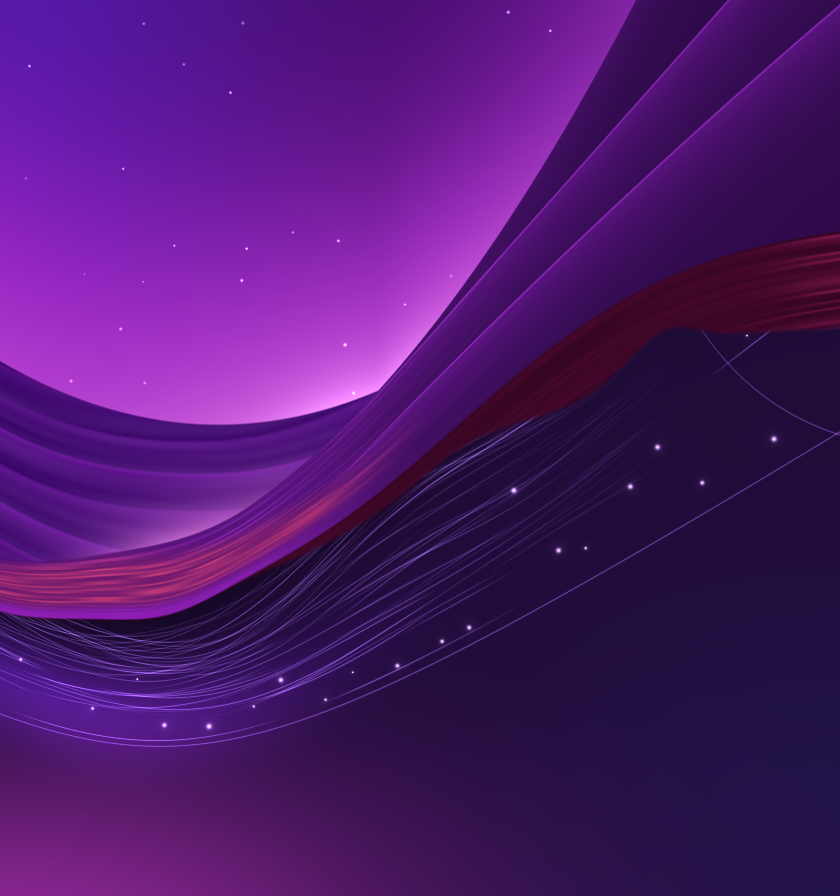
Reproduce this background procedurally as a WebGL 2 fragment shader.

```glsl
#version 300 es
precision highp float;
// A violet dusk sky over layered hills and a sweeping folded sheet of cloth,
// with a red fibre seam and a fan of fine threads in the dark below.
// Each edge is a height curve y(x); layers are painted from back to front.
uniform vec2 u_resolution;
out vec4 fragColor;

const vec3 NIGHT = vec3(.125, .045, .225), BLUE_NIGHT = vec3(.13, .075, .28);
const vec3 MAGENTA = vec3(.58, .16, .60), VIOLET = vec3(.31, .09, .64);
const vec3 PLUM = vec3(.27, .05, .43), ORCHID = vec3(.62, .13, .77);
const vec3 PINK = vec3(.90, .50, .91), THREAD = vec3(.62, .46, .86);
const vec3 CLOTH_DARK = vec3(.18, .04, .29), CLOTH_LIT = vec3(.41, .09, .57);
const vec3 MAROON = vec3(.24, .025, .15), FIBRE = vec3(.80, .24, .46);
const int THREADS = 56, SPARKS = 20;
const float STRATA = 25., STAR_CELLS = 17.;

float hash(vec2 p) { return fract(sin(dot(p, vec2(127.1, 311.7))) * 43758.5453); }
float noise(vec2 p) {
  vec2 i = floor(p), f = fract(p);
  f = f * f * (3. - 2. * f);
  return mix(mix(hash(i), hash(i + vec2(1, 0)), f.x),
             mix(hash(i + vec2(0, 1)), hash(i + vec2(1, 1)), f.x), f.y);
}
float fall(float a, float b, float x) { return 1. - smoothstep(a, b, x); }
float bell(float d, float width) { d /= width; return exp(-d * d); }
float cover(float d) { float px = 1.2 / u_resolution.y; return smoothstep(-px, px, d); }
float stroke(float d, float width) { return bell(d, max(width, .55 / u_resolution.y)); }

// Height curves of the main edges
float hillTop(float x) { return .526 + 1.05 * (x - .26) * (x - .26); }
float clothTop(float x) {
  float d = x - .4375;
  return .551 + d * (1.003 + 1.26 * d) + .022 * fall(.1, .3, x);
}
float clothBase(float x) {
  return .29 + .47 / (1. + exp(-7. * (x - .545))) + .018 * exp(-20. * x) - .015 * bell(x - .2, .08);
}
float seamBase(float x) {
  return clothBase(x) - .024 * smoothstep(.25, .5, x) - .06 * smoothstep(.52, .71, x)
       - .022 * smoothstep(.8, 1., x) + .026 * bell(x - .79, .05);
}
float foldTop(int i, float x) {
  float d = x - .458;
  return i == 0 ? clothTop(x) : i == 1 ? .568 + 1.055 * d : .518 + d * (.96 - .15 * d);
}
float threadY(float x, float h) {
  float d = x - .19, w = .268;
  return mix(.167, .265, h) + mix(.6, .98, h) * (sqrt(d * d + w * w) - w) + .06 * h * h * bell(x - .48, .16);
}

vec3 sky(vec2 p, float horizon) {
  float d = max(p.y - horizon, 0.), high = smoothstep(.6, 1., p.y);
  vec3 c = mix(VIOLET, PLUM, smoothstep(0., .5, p.x));
  c = mix(c, ORCHID, exp(-d * d * 13.) * (.95 - .45 * high * smoothstep(.3, .6, p.x)));
  float glow = (.35 + .65 * bell(p.x - .38, .22)) * (1. - .5 * high);
  c = mix(c, PINK, .72 * exp(-d * 10.) * glow);
  return c + .2 * exp(-d * 35.) * bell(p.x - .42, .09);
}

vec3 ground(vec2 p) {
  vec3 c = mix(NIGHT, BLUE_NIGHT, smoothstep(.4, 1., p.x) * fall(.1, .5, p.y));
  c = mix(c, MAGENTA, bell(p.x, .5) * fall(-.08, .3, p.y));
  float haze = bell(p.y - threadY(p.x, .35), .055);
  return c + vec3(.17, .05, .33) * haze * fall(0., .6, p.x);
}

vec3 threads(vec2 p) {
  float sum = 0.;
  for (int i = 0; i < THREADS; i++) {
    float k = float(i), h = i == 0 ? 0. : 1.2 * sqrt(hash(vec2(k, 3)));
    float wave = h * .016 * sin(p.x * (4. + 9. * hash(vec2(k, 7))) + k);
    float d = (p.y - threadY(p.x, h) - wave) / mix(1., 1.35, smoothstep(.2, .5, p.x));
    float fade = i < 4 ? .5 : .42 * fall(.42, .85, p.x) * (1.25 - .6 * h);
    float broken = i == 0 ? .8 : smoothstep(.15, .9, noise(vec2(p.x * 11., k * 3.)));
    sum += fade * broken * stroke(d, .0007);
  }
  // Loose strand that drops across the right side
  float strand = p.y - .48 - .155 * exp(-9. * (p.x - .833));
  return THREAD * (sum + .35 * stroke(strand / 1.3, .0007) * step(.83, p.x));
}

float sparks(vec2 p, vec2 scale) {
  float sum = 0.;
  for (int i = 0; i < SPARKS; i++) {
    float k = float(i), x = fract(.7 + k * .618) * .95;
    float r = length((p - vec2(x, threadY(x, .75 * hash(vec2(k, 19))))) * scale);
    float size = mix(.001, .0028, hash(vec2(k, 5)));
    sum += stroke(r, size) + .1 * exp(-r / (size * 2.));
  }
  return sum;
}

float stars(vec2 p) {
  vec2 g = p * STAR_CELLS, cell = floor(g);
  float seed = hash(cell + 4.), size = mix(.0009, .0016, hash(cell + 35.));
  vec2 center = .2 + .6 * vec2(hash(cell + 11.), hash(cell + 27.));
  return step(.72, seed) * (2.4 * seed - 1.5) * stroke(length(g - cell - center) / STAR_CELLS, size);
}

vec3 hills(vec2 p, float top, float base) {
  float depth = max(top - p.y, 0.);
  float s = depth * STRATA * (1. - .4 * p.x) + .9 * noise(vec2(p.x * 4., depth * 12.)) + p.x * 1.5;
  float f = fract(s), ridge = exp(-3. * f) * smoothstep(0., .12, f);
  vec3 c = mix(vec3(.25, .05, .43), vec3(.5, .13, .7), ridge * (.35 + .6 * hash(vec2(floor(s), 2))));
  c += .06 * (noise(vec2(p.x * 6., s * 5.)) - .5);
  return mix(c, PINK, .75 * exp(-(p.y - base) * 35.) * bell(p.x - .22, .11));
}

vec3 cloth(vec2 p, float top, float base) {
  float v = clamp((p.y - base) / (top - base), 0., 1.), near = fall(.3, .68, p.x);
  vec3 c = CLOTH_DARK;
  for (int i = 0; i < 3; i++) {
    float d = foldTop(i, p.x) - p.y, shine = i == 0 ? .35 : .75;
    float lit = max(exp(-max(d, 0.) / .06) * shine, near * .7);
    c = mix(c, mix(CLOTH_DARK, CLOTH_LIT, lit), cover(d));
    c += vec3(.33, .12, .37) * stroke(d / 1.4, .001) * smoothstep(.36, .55, p.x) * shine;
  }
  c += near * vec3(.2, .07, .21) * pow(noise(vec2(p.x * 7., v * 42.)), 5.);
  // Red fibres in the lower left sweep, then the magenta hem beneath them
  float upper = mix(1., .5, smoothstep(.1, .45, p.x));
  float band = smoothstep(.08, .3, v) * fall(upper - .25, upper + .08, v);
  float hair = noise(vec2(p.x * 16., v * 32. + p.x * 12.));
  vec3 fibre = mix(vec3(.44, .1, .42), FIBRE, hair * hair * 1.15);
  c = mix(c, fibre, .9 * band * fall(.34, .52, p.x));
  return mix(c, ORCHID, .75 * fall(.05, .26, v) * fall(.15, .5, p.x));
}

void main() {
  vec2 p = gl_FragCoord.xy / u_resolution, scale = vec2(u_resolution.x / u_resolution.y, 1);
  float hill = hillTop(p.x), top = clothTop(p.x), base = clothBase(p.x), horizon = max(hill, top);
  vec3 color = ground(p) * (1. - .4 * exp(-max(base - p.y, 0.) * 28.));
  color += threads(p) + sparks(p, scale) * vec3(.9, .75, 1);
  // Dark red underside of the cloth
  float grain = noise(vec2(p.x * 6., (base - p.y) * 260.));
  vec3 seam = MAROON * (.85 + .3 * grain) + FIBRE * .4 * pow(grain, 5.) * smoothstep(.85, 1., p.x);
  color = mix(color, seam, smoothstep(-.004, .004, p.y - seamBase(p.x)));
  color = mix(color, cloth(p, top, base), cover(p.y - base));
  color = mix(color, hills(p, hill, top), cover(p.y - top));
  color = mix(color, sky(p, horizon) + stars(p * scale), cover(p.y - horizon));
  fragColor = vec4(clamp(color, 0., 1.), 1);
}
```
